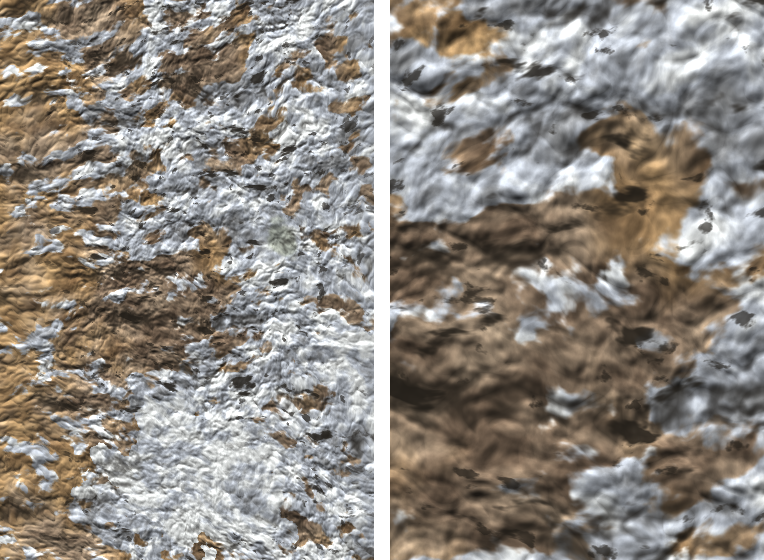
Left, the full canvas; right, a detail of the centre.
This texture is drawn by a Shadertoy shader. Its source:

```glsl
// Weathered tree bark with crusts of grey and pale lichen over brown wood.
// A height field of folds, knobs and grain is lit from above; noise masks
// spread the lichen, and the detail softens where the trunk curves away.

const vec3 UMBER = vec3(0.34, 0.285, 0.235);
const vec3 OCHRE = vec3(0.66, 0.585, 0.495);
const vec3 SLATE = vec3(0.43, 0.435, 0.44);
const vec3 BLUE_GREY = vec3(0.59, 0.61, 0.64);
const vec3 FROST = vec3(0.78, 0.79, 0.785);
const vec3 SAGE = vec3(0.50, 0.52, 0.47);
const vec3 CREVICE = vec3(0.13, 0.115, 0.095);

vec2 cellGradient(vec2 cell) {
    vec3 v = fract(cell.xyx * vec3(0.1031, 0.1030, 0.0973));
    v += dot(v, v.yzx + 33.33);
    float angle = 6.2832 * fract((v.x + v.y) * v.z);
    return vec2(cos(angle), sin(angle));
}

// Gradient noise, about -0.7 to 0.7
float noise(vec2 p) {
    vec2 i = floor(p), f = p - i;
    vec2 u = f * f * f * (f * (f * 6.0 - 15.0) + 10.0);
    vec2 e = vec2(0.0, 1.0);
    float a = dot(cellGradient(i), f);
    float b = dot(cellGradient(i + e.yx), f - e.yx);
    float c = dot(cellGradient(i + e.xy), f - e.xy);
    float d = dot(cellGradient(i + e.yy), f - e.yy);
    return mix(mix(a, b, u.x), mix(c, d, u.x), u.y);
}

float fbm(vec2 p) {
    float sum = 0.0, amp = 0.5;
    for (int i = 0; i < 5; i++) {
        sum += amp * noise(p);
        p = mat2(1.6, 1.2, -1.2, 1.6) * p + 7.3;
        amp *= 0.5;
    }
    return sum;
}

// Bends the grain: folds climb to the right near the top and sag below
vec2 bendGrain(vec2 p) {
    vec2 sway = vec2(noise(p * 7.0), noise(p * 7.0 + 31.0));
    vec2 jitter = vec2(noise(p * 38.0 + 3.0), noise(p * 38.0 + 57.0));
    return p + 0.02 * sway + 0.005 * jitter - vec2(0.0, 0.4 * (p.y - 0.42) * p.x);
}

// Horizontal folds, rounded knobs with creases, and fine grain
float barkHeight(vec2 p, float focus, float foldAmp) {
    vec2 q = bendGrain(p);
    float folds = foldAmp * noise(q * vec2(7.0, 27.0));
    float knobs = abs(noise(q * vec2(24.0, 40.0) + 5.0));
    knobs += 0.6 * abs(noise(q * vec2(52.0, 74.0) + 17.0));
    float grain = noise(q * vec2(95.0, 125.0)) + 0.65 * noise(q * vec2(190.0, 230.0));
    return folds + 0.95 * knobs + mix(0.05, 0.21, focus) * grain;
}

// Soft-edged ellipse with a ragged outline
float raggedPatch(vec2 p, vec2 center, vec2 radii, float ragged, float soft) {
    float d = length((p - center) / radii) - 1.0 + ragged;
    return 1.0 - smoothstep(-soft, soft, d);
}

// Scattered ragged hollows, flattened along the grain
float pits(vec2 q, vec2 scale, float threshold) {
    return smoothstep(threshold, threshold + 0.10, fbm(q * scale));
}

vec3 barkColor(vec2 q, float warmth) {
    float tone = 0.40 + 1.5 * fbm(q * vec2(20.0, 36.0) + 11.0) + warmth;
    vec3 color = mix(UMBER, OCHRE, clamp(tone, 0.0, 1.0));
    float yellow = smoothstep(-0.1, 0.3, fbm(q * 9.0 + 71.0) + warmth);
    return color * mix(vec3(1.0), vec3(1.05, 0.98, 0.83), yellow);
}

vec3 lichenColor(vec2 q, float paleness) {
    float tone = 0.5 + 1.1 * fbm(q * vec2(9.0, 15.0) + 23.0) + paleness;
    tone += 1.2 * fbm(q * vec2(32.0, 46.0) + 61.0);
    vec3 color = mix(SLATE, BLUE_GREY, smoothstep(0.05, 0.55, tone));
    return mix(color, FROST, smoothstep(0.45, 0.95, tone));
}

void mainImage(out vec4 fragColor, in vec2 fragCoord) {
    vec2 p = fragCoord / iResolution.y;
    float across = fragCoord.x / iResolution.x;
    vec2 q = bendGrain(p);
    float focus = smoothstep(0.02, 0.32, across) * (1.0 - 0.6 * smoothstep(0.85, 1.0, across));
    float ragged = 1.5 * fbm(p * 20.0);

    // Large patches: pale crusts, bare wood and a round rosette
    float crust = raggedPatch(p, vec2(0.35, 0.15), vec2(0.165, 0.125), ragged, 0.08);
    crust = max(crust, raggedPatch(p, vec2(0.63, 0.36), vec2(0.08, 0.055), ragged, 0.1));
    float bare = raggedPatch(p, vec2(0.27, 0.43), vec2(0.15, 0.10), ragged, 0.4);
    bare = max(bare, raggedPatch(p, vec2(0.36, 0.91), vec2(0.08, 0.07), ragged, 0.4));
    float rosette = raggedPatch(p, vec2(0.50, 0.573), vec2(0.038, 0.042), 0.4 * ragged, 0.07);
    float smoothCrust = max(crust, rosette);

    // Relief, lit from above
    float foldAmp = mix(1.2, 0.7, smoothstep(0.1, 0.6, across));
    float height = barkHeight(p, focus, foldAmp);
    float above = barkHeight(p + vec2(-0.0012, 0.0036), focus, foldAmp);
    float relief = mix(1.0, 0.65, smoothCrust);
    float light = (height - above) * relief;

    // Lichen grows on raised parts, more to the right
    float cover = 0.75 * fbm(q * vec2(7.0, 11.0) + 3.0) + 0.85 * fbm(q * vec2(20.0, 34.0) + 83.0);
    cover += mix(-0.14, 0.14, smoothstep(0.0, 0.65, across));
    cover += 0.18 * (height - 0.25) - 0.17 * bare + 0.4 * smoothCrust;
    float lichen = smoothstep(-0.06, 0.06, cover);

    float warmth = 0.2 * (1.0 - smoothstep(0.05, 0.4, across)) - 0.15 * bare;
    vec3 color = mix(barkColor(q, warmth), lichenColor(q, 0.25 * crust + 0.06), lichen);
    float rosetteCore = raggedPatch(p, vec2(0.50, 0.573), vec2(0.028, 0.031), ragged, 0.25);
    color = mix(color, SAGE, 0.75 * rosetteCore);
    color *= 1.0 + 0.6 * focus * fbm(q * 85.0);

    // Shading, hollows and pits
    color *= clamp(1.06 + 1.75 * light, 0.25, 1.6);
    float hollow = 1.0 - smoothstep(-0.32, 0.16, height);
    color = mix(color, CREVICE, 0.6 * hollow * relief);
    float pit = max(pits(q + 4.0, vec2(15.0, 38.0), 0.19), 0.8 * pits(q + 9.0, vec2(38.0, 66.0), 0.19));
    color = mix(color, CREVICE, 0.85 * pit * mix(0.4, 1.0, focus) * (1.0 - 0.75 * smoothCrust));

    fragColor = vec4(clamp(color, 0.0, 1.0), 1.0);
}
```
